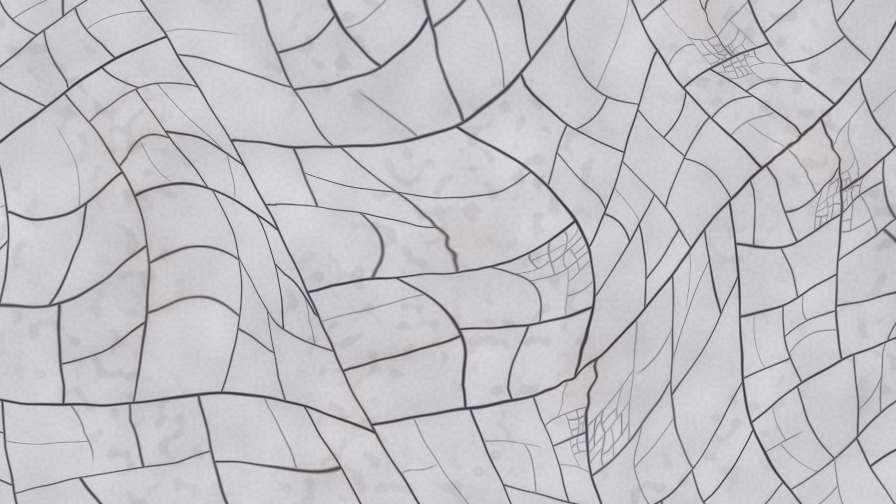
Give the GLSL for this texture, as a Shadertoy shader.

```glsl
// Pale grey paint broken by curved cracks, hairlines and small crumbled spots.

float random(uint seed) {
    seed = ((seed >> 16) ^ seed) * 0x45d9f3bu;
    seed = ((seed >> 16) ^ seed) * 0x45d9f3bu;
    seed = (seed >> 16) ^ seed;
    return float(seed >> 8) / exp2(24.0);
}

float cornerSlope(ivec2 corner, vec2 offset) {
    uvec2 c = uvec2(corner + 4096);
    float angle = 6.2832 * random(c.x * 1973u + c.y * 92771u);
    return dot(vec2(cos(angle), sin(angle)), offset);
}

float gradientNoise(vec2 p) {
    ivec2 i = ivec2(floor(p));
    vec2 f = fract(p);
    vec2 u = f * f * f * (f * (f * 6.0 - 15.0) + 10.0);
    float low = mix(cornerSlope(i, f), cornerSlope(i + ivec2(1, 0), f - vec2(1, 0)), u.x);
    float high = mix(cornerSlope(i + ivec2(0, 1), f - vec2(0, 1)),
                     cornerSlope(i + ivec2(1, 1), f - vec2(1, 1)), u.x);
    return mix(low, high, u.y);
}

vec2 noisePair(vec2 p) {
    return vec2(gradientNoise(p), gradientNoise(p + 37.3));
}

// Tilts the plane and bends it, so that straight cuts become curved cracks
vec2 bend(vec2 p) {
    p = mat2(0.94, -0.34, 0.34, 0.94) * p;
    return p + 0.16 * noisePair(p * 1.6 + 3.0) + 0.005 * noisePair(p * 14.0);
}

void mainImage(out vec4 fragColor, in vec2 fragCoord) {
    vec2 uv = (fragCoord - 0.5 * iResolution.xy) / iResolution.y;
    float aspect = iResolution.x / iResolution.y;
    float soft = max(0.0025, 0.7 / iResolution.y);
    vec2 p = bend(uv);

    // Crumbled spots, where the cracks get jagged and dense
    vec2 spots[4];
    float crumble = 0.0;
    for (int i = 0; i < 4; i++) {
        float k = float(i);
        spots[i] = bend((vec2(0.52 + 0.13 * k, fract(0.53 + 0.72 * k)) - 0.5) * vec2(aspect, 1.0));
        crumble = max(crumble, exp(-pow(distance(p, spots[i]) / 0.06, 2.0)));
    }
    p += 0.012 * crumble * noisePair(p * 38.0);

    // Split a large quad again and again; each cut is a crack ending on older ones
    vec2 a = vec2(-1.2, -0.95), b = vec2(1.2, -0.95), c = -a, d = -b;
    uint id = 1u;
    bool hairline = false;
    float ink = 0.0, nearest = 1.0;
    for (int level = 0; level < 14; level++) {
        if (length(b + c - a - d) < length(c + d - a - b)) {
            vec2 first = a;
            a = b; b = c; c = d; d = first;
        }
        vec2 centre = 0.25 * (a + b + c + d);
        float span = 0.5 * length(b + c - a - d);
        float size = span * (1.0 + 0.2 * centre.x);
        uint seed = id * 8u;

        float spotDistance = 9.0;
        for (int i = 0; i < 4; i++) spotDistance = min(spotDistance, distance(centre, spots[i]));
        bool crumbled = spotDistance < 0.03 + 0.55 * span;
        hairline = hairline || size < mix(0.15, 0.25, random(seed));
        if (hairline && !crumbled && size < mix(0.11, 0.26, random(seed + 1u))) break;

        vec2 start = mix(a, b, 0.32 + 0.36 * random(seed + 2u));
        vec2 end = mix(d, c, 0.32 + 0.36 * random(seed + 3u));
        float cut = length(end - start);
        vec2 along = (end - start) / cut;
        vec2 normal = vec2(-along.y, along.x);

        // Bow the cut, fading towards the rim of the cell
        float s = dot(p - start, along) / cut;
        float side = dot(p - start, normal);
        float bow = 0.26 * (random(seed + 4u) - 0.5) * cut * sin(3.1416 * clamp(s, 0.0, 1.0));
        p += normal * bow * exp(-pow(side / (0.35 * span), 2.0));
        side = dot(p - start, normal);

        float vary = random(seed + 5u);
        float width = hairline ? 0.001 : mix(0.0015, 0.0025, smoothstep(0.2, 0.9, span) * 0.5 + vary * 0.5);
        width *= 1.0 + 0.5 * gradientNoise(uv * 9.0);
        float strength = hairline ? mix(0.35, 0.65, vary) : mix(0.82, 1.0, vary);
        if (hairline && !crumbled) {
            float fadeFrom = 0.5 + random(seed + 6u);
            strength *= 1.0 - smoothstep(fadeFrom, fadeFrom + 0.25, s);
        }
        float cover = 1.0 - smoothstep(width - soft, width + soft, abs(side));
        ink = max(ink, strength * cover);
        if (!hairline) nearest = min(nearest, abs(side));

        if (side > 0.0) { b = start; c = end; id = id * 2u; }
        else { a = start; d = end; id = id * 2u + 1u; }
    }

    // Mottled paint with faint dark spots and fine grain
    float blotch = smoothstep(0.08, 0.36, gradientNoise(uv * 31.0))
                 * smoothstep(-0.25, 0.3, gradientNoise(uv * 3.7 + 5.0));
    float shade = 0.045 * gradientNoise(uv * 4.0 + 9.0) + 0.04 * gradientNoise(uv * 12.0)
                + 0.03 * gradientNoise(uv * 130.0) - 0.045 * blotch;
    vec3 color = vec3(0.804, 0.803, 0.822) + shade;

    // Soft dirt and rust beside the cracks
    float rust = smoothstep(0.1, 0.45, gradientNoise(uv * 2.6 + 17.0)) * exp(-nearest * 45.0);
    color -= 0.025 * exp(-nearest * 120.0);
    color -= vec3(0.01, 0.03, 0.05) * max(rust, 0.7 * crumble);

    vec3 crackColor = mix(vec3(0.23, 0.21, 0.25), vec3(0.30, 0.25, 0.24), crumble);
    fragColor = vec4(mix(color, crackColor, ink), 1.0);
}
```
